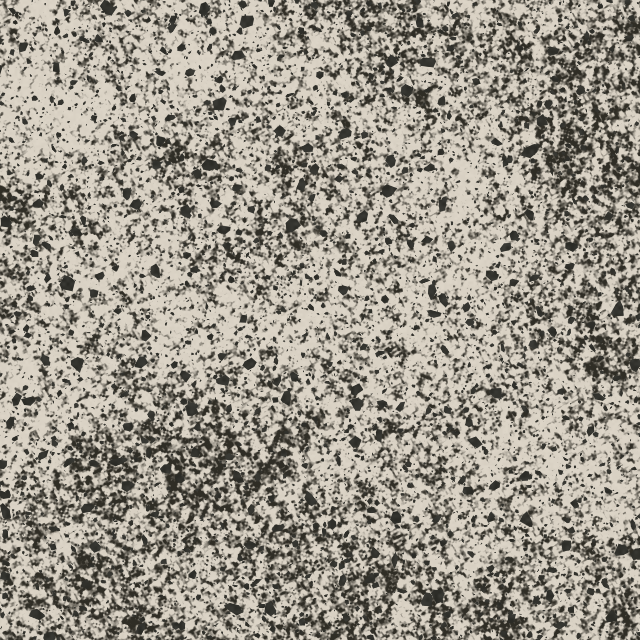
A WebGL 2 fragment shader for this texture:

```glsl
#version 300 es
precision highp float;
// Pale terrazzo stone with dense dark speckle in patches and scattered angular chips.

uniform vec2 u_resolution;
out vec4 fragColor;

const vec3 STONE_LIGHT = vec3(0.855, 0.825, 0.772);
const vec3 SPECKLE_DARK = vec3(0.185, 0.175, 0.145);
const vec3 CHIP_DARK = vec3(0.190, 0.190, 0.170);

const float COARSE_GRAIN = 135.0;     // speckle cells across the canvas
const float FINE_GRAIN = 300.0;
const float SPECKLE_LEVEL = 0.385;    // higher gives more dark speckle
const float SPECKLE_SOFTNESS = 0.21;
const vec2 BROAD_PATCH = vec2(3.0, 6.0);
const vec2 SMALL_PATCH = vec2(10.0, 13.0);
const vec2 STREAK = vec2(48.0, 18.0);
const float CHIP_BLUR = 0.0009;       // edge width in canvas units
const int CHIP_SIDES = 6;
const float TAU = 6.2831853;

vec3 hash3(vec2 p) {
    vec3 q = fract(p.xyx * vec3(0.1031, 0.1030, 0.0973));
    q += dot(q, q.yxz + 33.33);
    return fract((q.xxy + q.yzz) * q.zyx);
}

float noise(vec2 p) {
    vec2 cell = floor(p);
    vec2 f = p - cell;
    f = f * f * (3.0 - 2.0 * f);
    float bottom = mix(hash3(cell).x, hash3(cell + vec2(1, 0)).x, f.x);
    float top = mix(hash3(cell + vec2(0, 1)).x, hash3(cell + vec2(1, 1)).x, f.x);
    return mix(bottom, top, f.y);
}

mat2 rotation(float angle) {
    float c = cos(angle), s = sin(angle);
    return mat2(c, s, -s, c);
}

// Signed distance to an irregular convex polygon.
float chipDistance(vec2 p, float radius, vec2 seed) {
    float d = -1.0;
    for (int i = 0; i < CHIP_SIDES; i++) {
        vec3 h = hash3(seed + float(i) * 17.3);
        float angle = (float(i) + 0.8 * h.x) * TAU / float(CHIP_SIDES);
        float side = radius * mix(0.6, 1.1, h.y);
        d = max(d, dot(p, vec2(cos(angle), sin(angle))) - side);
    }
    return d;
}

// Coverage of one layer of chips; radii are fractions of a grid cell.
float chipLayer(vec2 p, float cells, float density, vec2 radii, float seed, float blur) {
    vec2 grid = p * cells;
    vec2 home = floor(grid);
    float nearest = 1.0;
    for (int y = -1; y <= 1; y++) {
        for (int x = -1; x <= 1; x++) {
            vec2 cell = home + vec2(x, y);
            vec3 place = hash3(cell + seed);
            if (place.z > density) continue;
            vec3 form = hash3(cell + seed + 71.7);
            vec2 q = rotation(form.x * TAU) * (grid - cell - place.xy);
            float aspect = mix(0.45, 1.0, form.y);
            q.y /= aspect;
            float radius = mix(radii.x, radii.y, form.z * form.z);
            float d = chipDistance(q, radius, cell + seed + 139.1);
            nearest = min(nearest, d * mix(aspect, 1.0, 0.4));
        }
    }
    float edge = blur * cells;
    return 1.0 - smoothstep(-edge, edge, nearest);
}

// Local speckle amount: broad patches broken up by short vertical streaks.
float speckleThreshold(vec2 p) {
    vec2 warp = 0.03 * vec2(noise(p * 14.0 + 5.0), noise(p * 14.0 + 47.0));
    float broad = noise((p + warp) * BROAD_PATCH + 11.0) - 0.5;
    float small = noise((p + warp) * SMALL_PATCH + 23.0) - 0.5;
    float streak = noise(p * STREAK + 61.0) - 0.5;
    return SPECKLE_LEVEL + 0.22 * broad + 0.17 * small + 0.14 * streak;
}

float speckle(vec2 p) {
    float coarse = noise(rotation(0.45) * p * COARSE_GRAIN + 300.0);
    float fine = noise(rotation(1.05) * p * FINE_GRAIN + 700.0);
    float grain = 0.56 * coarse + 0.44 * fine;
    float level = speckleThreshold(p) - grain;
    return smoothstep(-SPECKLE_SOFTNESS, SPECKLE_SOFTNESS, level);
}

void main() {
    vec2 p = gl_FragCoord.xy / u_resolution.y;
    float blur = max(CHIP_BLUR, 0.6 / u_resolution.y);

    // Ground stone with fine dark speckle
    float tint = noise(p * 240.0 + 900.0) - 0.5;
    vec3 color = mix(STONE_LIGHT + 0.025 * tint, SPECKLE_DARK, speckle(p));

    // Small to large chips
    float chips = chipLayer(p, 110.0, 0.26, vec2(0.14, 0.30), 31.0, blur);
    chips = max(chips, chipLayer(p, 66.0, 0.30, vec2(0.17, 0.36), 207.0, blur));
    chips = max(chips, chipLayer(p, 29.0, 0.40, vec2(0.17, 0.37), 419.0, blur));
    vec3 chipColor = CHIP_DARK + 0.07 * (noise(p * 160.0 + 50.0) - 0.4);
    color = mix(color, chipColor, chips);

    fragColor = vec4(color, 1.0);
}
```
